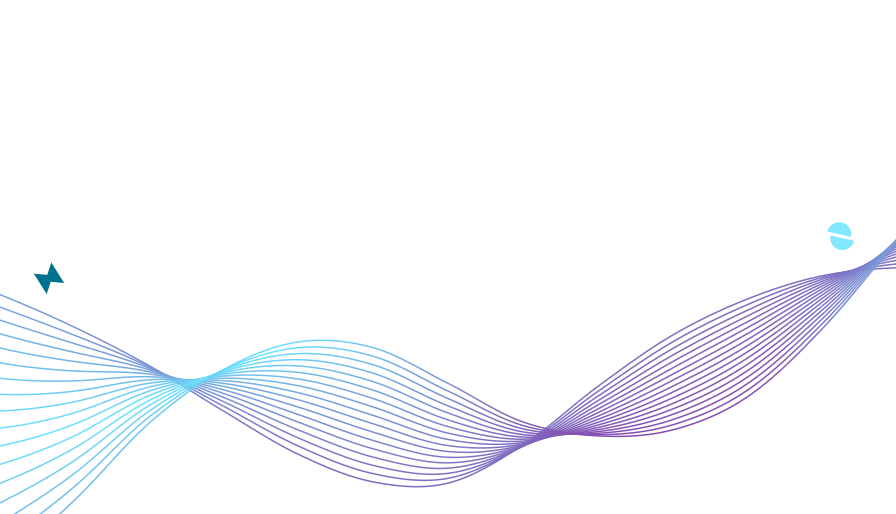
Reproduce this background procedurally as a Shadertoy shader.

```glsl
const float PI = 3.14159265;

// Heights of the two outer strands, one knot every 64 units
const vec2 KNOTS[15] = vec2[15](
    vec2(211, -99), vec2(188, -44), vec2(160, 12), vec2(127, 78), vec2(88, 124),
    vec2(51, 147.5), vec2(27.5, 142.5), vec2(26.5, 112), vec2(59, 79), vec2(109, 67),
    vec2(153, 72), vec2(184, 100), vec2(204, 158), vec2(211, 234), vec2(209, 316));

// Smooth curve through the knots
vec2 outerStrands(float x) {
    float s = clamp(x / 64.0, 0.0, 11.999);
    int i = int(s);
    float f = x / 64.0 - float(i);
    vec2 a = KNOTS[i], b = KNOTS[i + 1], c = KNOTS[i + 2], d = KNOTS[i + 3];
    return b + 0.5 * f * (c - a + f * (2.0 * a - 5.0 * b + 4.0 * c - d
             + f * (3.0 * (b - c) + d - a)));
}

// Lift of the middle strands, which softens the crossings
float bend(float x) {
    return 8.0 * cos(PI * (x - 160.0) / 305.0) + 17.0 * exp(-x / 60.0);
}

vec3 strandColor(float x, float t) {
    float center = min(0.55 + 0.45 * x / 275.0, 1.0);
    float left = 0.8 * abs(t - center);
    float right = 0.78 + 0.22 * t - 0.55 * t * smoothstep(640.0, 765.0, x);
    float violet = mix(left, right, smoothstep(230.0, 520.0, x));
    return mix(vec3(0.42, 0.89, 1.0), vec3(0.52, 0.30, 0.69), violet);
}

// Corner cut used on both sides of the pinched shape
float notch(vec2 q) {
    return min(dot(q, vec2(0.087, 0.996)) - 2.85, dot(q, vec2(-0.949, 0.316)) - 2.37);
}

float pinchedShape(vec2 q) {
    float slab = abs(dot(q, vec2(0.847, 0.532))) - 8.88;
    return max(slab, max(notch(q), notch(-q)));
}

float halfDisc(vec2 q, vec2 flatNormal) {
    return max(length(q) - 10.3, -dot(q, flatNormal));
}

void mainImage(out vec4 fragColor, in vec2 fragCoord) {
    // The canvas is 768 units wide
    float pixel = 768.0 / iResolution.x;
    vec2 p = fragCoord * pixel;
    vec3 color = vec3(1.0);

    // Woven ribbon of strands
    vec2 here = outerStrands(p.x), next = outerStrands(p.x + 0.5);
    float bendHere = bend(p.x), bendNext = bend(p.x + 0.5);
    for (int i = 0; i < 17; i++) {
        float t = float(i) / 16.0;
        float bow = 4.0 * t * (1.0 - t);
        float y = mix(here.x, here.y, t) + bow * bendHere;
        float slope = 2.0 * (mix(next.x, next.y, t) + bow * bendNext - y);
        float dist = abs(p.y - y) / sqrt(1.0 + slope * slope);
        float cover = clamp((0.65 - dist) / pixel + 0.5, 0.0, 1.0);
        color = mix(color, strandColor(p.x, t), cover);
    }

    // Teal pinched shape
    float pinched = pinchedShape(p - vec2(42.0, 202.0));
    color = mix(color, vec3(0.0, 0.44, 0.56), clamp(0.5 - pinched / pixel, 0.0, 1.0));

    // Two slipped half discs
    vec2 up = vec2(0.215, 0.977);
    float discs = min(halfDisc(p - vec2(719.3, 239.8), up),
                      halfDisc(p - vec2(722.0, 236.5), -up));
    color = mix(color, vec3(0.51, 0.91, 1.0), clamp(0.5 - discs / pixel, 0.0, 1.0));

    fragColor = vec4(color, 1.0);
}
```
